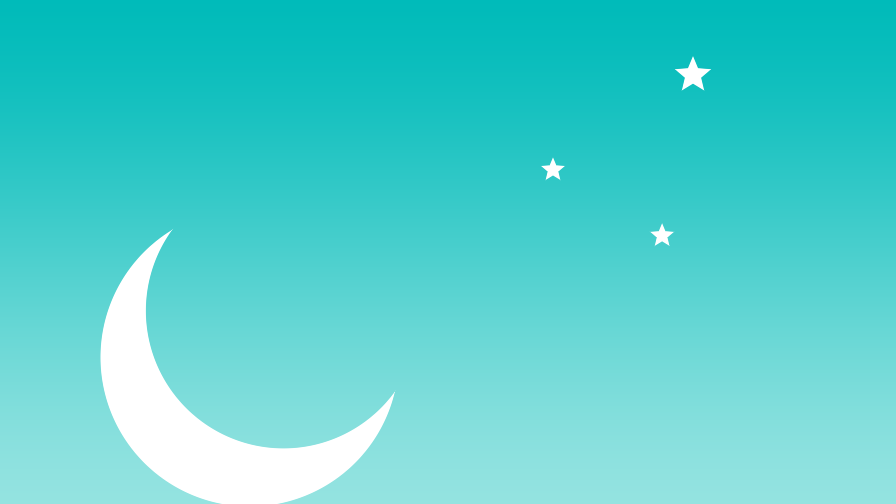
A Shadertoy shader for this background:

```glsl
// Teal night sky fading to pale aqua, with a white crescent moon and three stars.
#define SKY_TOP vec3(0.0, 0.733, 0.728)
#define SKY_BOTTOM vec3(0.58, 0.89, 0.88)
#define SKY_EASE 0.6
#define LIGHT vec3(1.0)
#define MOON_DISC vec3(0.4954, 0.2910, 0.2960)
#define MOON_BITE vec3(0.5625, 0.3834, 0.2731)
#define STAR_NOTCH 0.45
#define STAR_COUNT 3

const float SECTOR = 6.2831853 / 5.0;

// Signed distance to a disc given as centre and radius
float discDistance(vec2 p, vec3 disc) {
    return length(p - disc.xy) - disc.z;
}

// Signed distance to an upright five-pointed star, folded into half an arm
float starDistance(vec2 p, float radius) {
    float angle = atan(p.x, p.y);
    angle = abs(mod(angle + 0.5 * SECTOR, SECTOR) - 0.5 * SECTOR);
    vec2 folded = length(p) * vec2(sin(angle), cos(angle));
    vec2 tip = vec2(0.0, radius);
    vec2 notch = STAR_NOTCH * radius * vec2(sin(0.5 * SECTOR), cos(0.5 * SECTOR));
    vec2 side = notch - tip;
    return dot(folded - tip, normalize(vec2(-side.y, side.x)));
}

// Gradient from top to bottom, gently eased at both ends
vec3 skyColor(float height) {
    float depth = 1.0 - height;
    return mix(SKY_TOP, SKY_BOTTOM, mix(depth, smoothstep(0.0, 1.0, depth), SKY_EASE));
}

void mainImage(out vec4 fragColor, in vec2 fragCoord) {
    // One unit is the canvas height
    vec2 p = fragCoord / iResolution.y;
    float pixel = 1.0 / iResolution.y;

    // Crescent: a disc with a second disc cut away
    float shape = max(discDistance(p, MOON_DISC), -discDistance(p, MOON_BITE));

    // Stars: centre and outer radius
    vec3 stars[STAR_COUNT] = vec3[STAR_COUNT](
        vec3(1.3750, 0.8510, 0.0377),
        vec3(1.0972, 0.6630, 0.0248),
        vec3(1.3137, 0.5323, 0.0248));
    for (int i = 0; i < STAR_COUNT; i++) {
        shape = min(shape, starDistance(p - stars[i].xy, stars[i].z));
    }

    float coverage = 1.0 - smoothstep(-0.6 * pixel, 0.6 * pixel, shape);
    fragColor = vec4(mix(skyColor(p.y), LIGHT, coverage), 1.0);
}
```
